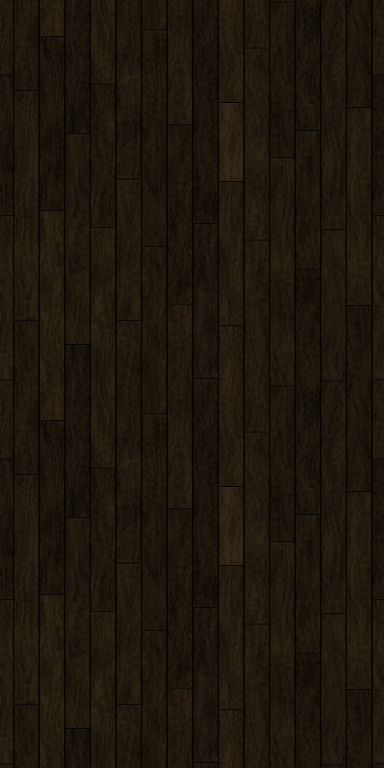
Give the GLSL for this texture, as a Shadertoy shader.

```glsl
const float TAU = 6.2831853;

// Layout, in units of one square tile
const float TILES_DOWN = 2.0;
const float COLUMNS = 15.0;
const float COLUMN_SHIFT = 0.47;
const float STAGGER_START = 0.507;
const float STAGGER_STEP = 4.0 / COLUMNS;
const float STAGGER_SWAY = 0.06;
const float SPLIT_MEAN = 0.52;
const float SPLIT_SWAY = 0.12;
const float SHORT_PLANK = 0.206;
const float SHORT_EVERY = 9.0;

// Gaps between planks
const float SEAM_HALF_WIDTH = 0.0019;
const float JOINT_HALF_WIDTH = 0.0014;
const float BEVEL_WIDTH = 0.0045;
const float BEVEL_SHADE = 0.22;
const float EDGE_GLINT = 0.16;

// Wood
const vec3 DARK_WOOD = vec3(0.058, 0.044, 0.021);
const vec3 LIGHT_WOOD = vec3(0.182, 0.138, 0.080);
const vec3 GAP_COLOR = vec3(0.018, 0.014, 0.007);
const float BASE_TONE = 0.47;
const float TONE_SPREAD = 0.40;
const float PALE_BOOST = 0.38;
const float PORE_AMOUNT = 0.42;
const float STREAK_AMOUNT = 0.42;
const float MOTTLE_AMOUNT = 0.30;
const float RING_AMOUNT = 0.06;
const vec2 CURL_CENTER = vec2(0.336, 0.205);
const float CURL_COLUMN = 5.0;

float hash(vec2 p) {
    vec3 q = fract(p.xyx * vec3(0.1031, 0.1030, 0.0973));
    q += dot(q, q.yzx + 33.33);
    return fract((q.x + q.y) * q.z);
}

float cornerSlope(vec2 cell, vec2 offset) {
    float angle = TAU * hash(cell);
    return dot(vec2(cos(angle), sin(angle)), offset);
}

float gradientNoise(vec2 p) {
    vec2 cell = floor(p), f = fract(p);
    vec2 u = f * f * f * (f * (f * 6.0 - 15.0) + 10.0);
    vec2 e = vec2(1.0, 0.0);
    float low = mix(cornerSlope(cell, f), cornerSlope(cell + e, f - e), u.x);
    float high = mix(cornerSlope(cell + e.yx, f - e.yx),
                     cornerSlope(cell + 1.0, f - 1.0), u.x);
    return mix(low, high, u.y);
}

// Grain of one plank: x runs across it, y along it
float woodGrain(vec2 p, vec2 seed) {
    float pores = gradientNoise(p * vec2(11.0, 95.0) + seed);
    float bend = gradientNoise(p * vec2(1.2, 7.0) + seed + 31.0);
    float streaks = gradientNoise(vec2(p.x * 7.0 + bend * 3.0, p.y * 13.0) + seed + 57.0);
    float mottle = gradientNoise(p * vec2(1.6, 9.0) + seed + 83.0);
    float rings = sin(TAU * (p.x * 2.5 + bend * 4.0));
    return PORE_AMOUNT * pores + STREAK_AMOUNT * streaks
         + MOTTLE_AMOUNT * mottle + RING_AMOUNT * rings;
}

float lineMask(float dist, float halfWidth, float pixel) {
    return 1.0 - smoothstep(halfWidth - 0.5 * pixel, halfWidth + 0.5 * pixel, dist);
}

void mainImage(out vec4 fragColor, in vec2 fragCoord) {
    vec2 uv = fragCoord / iResolution.xy;
    vec2 tile = vec2(uv.x, fract((1.0 - uv.y) * TILES_DOWN));
    float pixel = 1.0 / iResolution.x;

    // Column and its staggered joints
    float columnPos = tile.x * COLUMNS + COLUMN_SHIFT;
    float column = mod(floor(columnPos), COLUMNS);
    float across = fract(columnPos);
    float turn = TAU / COLUMNS;
    float firstJoint = STAGGER_START + column * STAGGER_STEP
                     + STAGGER_SWAY * cos(turn * (column - 1.0));
    float along = fract(tile.y - firstJoint);
    float split = SPLIT_MEAN + SPLIT_SWAY * sin(2.0 * turn * (column - 2.7));
    float hasShort = 1.0 - step(0.5, mod(column, SHORT_EVERY));
    float shortEnd = split + SHORT_PLANK * hasShort;
    float plank = step(split, along) + hasShort * step(shortEnd, along);

    // Distances to the gaps
    float seamDist = min(across, 1.0 - across) / COLUMNS;
    float jointDist = min(min(along, 1.0 - along),
                          min(abs(along - split), abs(along - shortEnd)));

    // Tone and grain of the plank
    vec2 id = vec2(column + 3.0, plank * 17.0 + 5.0);
    vec2 seed = floor(200.0 * vec2(hash(id), hash(id + 41.0)));
    float tone = BASE_TONE + TONE_SPREAD * (hash(id + 73.0) - 0.5);
    bool isPale = column == SHORT_EVERY && plank == 1.0;
    tone += isPale ? PALE_BOOST : 0.0;
    tone += woodGrain(vec2(across, along), seed);

    // Pale curl in the figure of one column
    vec2 curl = tile - CURL_CENTER;
    float curlBend = curl.y + 0.5 * curl.x + 6.0 * curl.x * curl.x;
    float curlGlow = exp(-pow(curlBend / 0.010, 2.0) - pow(curl.x / 0.022, 2.0));
    tone += column == CURL_COLUMN ? 0.4 * curlGlow : 0.0;

    // Worn edges, then the gaps
    float glint = smoothstep(0.0, JOINT_HALF_WIDTH, jointDist)
                * (1.0 - smoothstep(JOINT_HALF_WIDTH, 3.0 * JOINT_HALF_WIDTH, jointDist));
    tone += EDGE_GLINT * glint;
    tone -= BEVEL_SHADE * (1.0 - smoothstep(0.0, BEVEL_WIDTH, seamDist));
    vec3 color = mix(DARK_WOOD, LIGHT_WOOD, clamp(tone, -0.1, 1.2));
    float gap = max(lineMask(seamDist, SEAM_HALF_WIDTH, pixel),
                    lineMask(jointDist, JOINT_HALF_WIDTH, pixel));
    fragColor = vec4(mix(color, GAP_COLOR, 0.9 * gap), 1.0);
}
```
